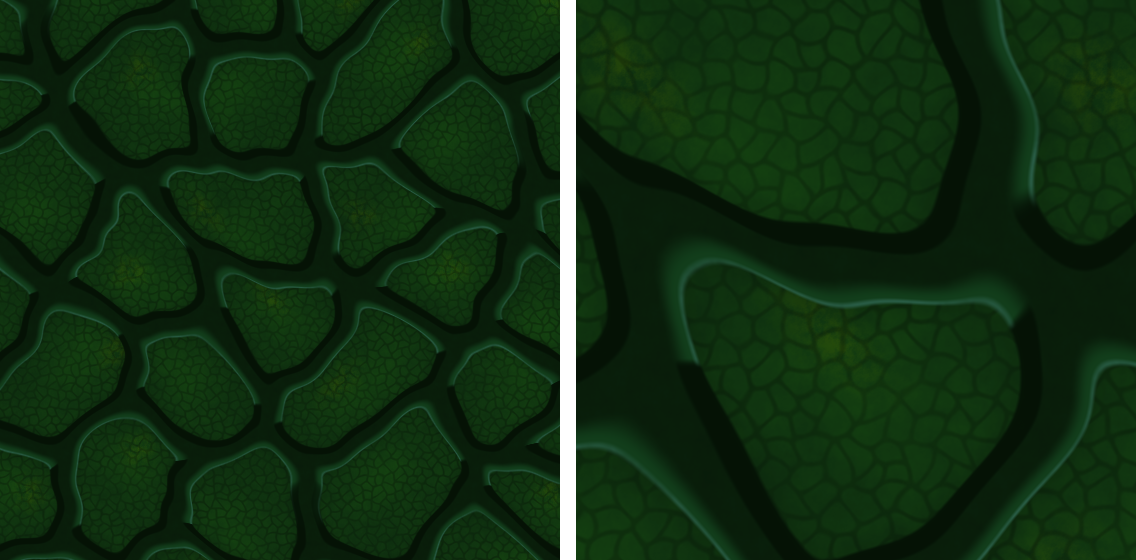
Left, the full canvas; right, a detail of the centre.
This texture is drawn by a WebGL 2 fragment shader. Its source:

```glsl
#version 300 es
precision highp float;
// Mossy green paving stones with dark joints, bevelled rims and fine cracks.

uniform vec2 u_resolution;
out vec4 fragColor;

struct Cell {
    float edge;   // rounded distance to the cell border
    vec2 normal;  // direction towards the nearest border
    vec2 toSeed;
    vec2 id;
};

vec2 hash2(vec2 p) {
    p = vec2(dot(p, vec2(127.1, 311.7)), dot(p, vec2(269.5, 183.3)));
    return fract(sin(p) * 43758.5);
}

// Vector from p to the seed of a cell; odd rows are shifted like brickwork
vec2 seedOffset(vec2 p, vec2 id, vec2 size) {
    vec2 jitter = 0.5 + 0.72 * (hash2(id) - 0.5);
    jitter.x += 0.5 * mod(id.y, 2.0) - 0.25;
    return (id + jitter) * size - p;
}

Cell cellular(vec2 p, vec2 size) {
    vec2 base = floor(p / size);
    Cell c;
    float nearest = 1e5;
    for (int y = -2; y <= 2; y++)
    for (int x = -2; x <= 2; x++) {
        vec2 id = base + vec2(x, y);
        vec2 r = seedOffset(p, id, size);
        if (dot(r, r) < nearest) {
            nearest = dot(r, r);
            c.toSeed = r;
            c.id = id;
        }
    }
    // Smooth minimum over the borders rounds the corners
    float sharpness = 20.0 / size.y, total = 1e-9;
    vec2 normal = vec2(0.0, 1e-9);
    for (int y = -2; y <= 2; y++)
    for (int x = -2; x <= 2; x++) {
        vec2 id = c.id + vec2(x, y);
        if (x == 0 && y == 0) continue;
        vec2 r = seedOffset(p, id, size);
        vec2 across = normalize(r - c.toSeed);
        float weight = exp(-sharpness * dot(0.5 * (r + c.toSeed), across));
        total += weight;
        normal += weight * across;
    }
    c.edge = -log(total) / sharpness;
    c.normal = normalize(normal);
    return c;
}

// Layered, rotated sines, roughly -1 to 1
float mottle(vec2 p) {
    float sum = 0.0, amp = 0.5;
    for (int i = 0; i < 6; i++) {
        p = mat2(1.52, 1.14, -1.14, 1.52) * p + 1.7;
        sum += amp * sin(p.x + 1.3 * sin(p.y)) * cos(0.8 * p.y + sin(0.7 * p.x));
        amp *= 0.72;
    }
    return sum;
}

vec2 warp(vec2 p) {
    vec2 q = p + 0.026 * sin(p.yx * vec2(10.0, 11.0) + vec2(0.6, 2.1));
    q += 0.011 * sin(q.yx * vec2(27.0, 23.0) + q * 9.0 + vec2(1.0, 4.0));
    return q + 0.0035 * sin(q.yx * vec2(71.0, 64.0) + q * 31.0);
}

void main() {
    vec2 uv = gl_FragCoord.xy / u_resolution.y;
    float soft = max(0.0013, 1.0 / u_resolution.y);

    Cell stone = cellular(warp(uv) + 3.0, vec2(0.255, 0.178));
    float d = stone.edge;
    float lit = smoothstep(-0.08, 0.08, dot(stone.normal, vec2(-0.3, 0.95)) - 0.03);

    // Stone face: mottled, brighter towards the middle
    float blotch = mottle(uv * 13.0);
    float grain = mottle(uv * 75.0 + 5.0);
    vec2 luck = hash2(stone.id + 41.0);
    vec2 fromGlow = stone.toSeed + 0.04 * (luck - 0.5);
    float glow = exp(-dot(fromGlow, fromGlow) / 0.003);
    float tone = 0.2 + 0.55 * glow + 0.22 * blotch + 0.16 * grain;
    vec3 face = mix(vec3(0.055, 0.185, 0.06), vec3(0.08, 0.26, 0.065), clamp(tone, 0.0, 1.0));

    // One speckled moss patch on some stones
    vec2 fromMoss = stone.toSeed + vec2(0.14, 0.08) * (luck.yx - 0.5);
    float moss = exp(-dot(fromMoss, fromMoss) / 0.0007) * step(0.45, luck.x);
    face += vec3(0.07, 0.05, -0.02) * moss * clamp(0.5 + 0.8 * grain, 0.0, 1.0);

    // Hairline cracks
    Cell chip = cellular(uv + 0.002 * sin(uv.yx * 190.0), vec2(0.019, 0.015));
    float crack = 1.0 - smoothstep(0.0002, 0.0012 + soft, chip.edge);
    face *= 1.0 - crack * (0.2 + 0.08 * blotch);
    face *= 0.9 + 0.1 * smoothstep(0.02, 0.04, d);

    // Joint, rising to a soft bevel on the lit side
    vec3 joint = vec3(0.035, 0.115, 0.04) * (1.0 + 0.06 * grain);
    joint = mix(joint, vec3(0.07, 0.24, 0.105), lit * smoothstep(0.007, 0.019, d));
    vec3 color = mix(joint, face, smoothstep(-soft, soft, d - 0.0215));

    // Shadow stroke on the far side, thin rim highlight on the lit side
    float stroke = smoothstep(-soft, soft, 0.0065 - abs(d - 0.0165));
    color = mix(color, vec3(0.018, 0.07, 0.02), stroke * (1.0 - lit) * 0.95);
    float rim = smoothstep(-soft, soft, 0.0012 - abs(d - 0.0215));
    color = mix(color, vec3(0.16, 0.36, 0.27), rim * lit * clamp(0.8 + 0.4 * blotch, 0.0, 1.0));

    fragColor = vec4(color, 1.0);
}
```
